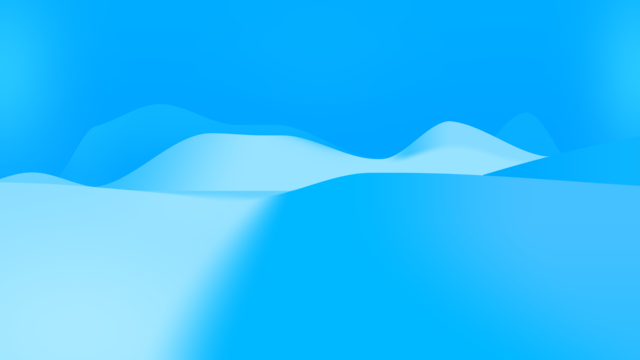
Give the GLSL for this background, as a Shadertoy shader.

```glsl
// Smooth blue dunes under a clear sky with a glow at either side.
// Each ridge is a height built from eased slopes and bells; the layers are
// painted back to front, with soft gradients for light and shade.

const vec3 SKY    = vec3(0.00, 0.645, 1.00);
const vec3 HAZE   = vec3(0.05, 0.71, 1.00);
const vec3 GLOW   = vec3(0.18, 0.80, 1.00);
const vec3 SHADE  = vec3(0.00, 0.72, 1.00);
const vec3 SLOPE  = vec3(0.20, 0.76, 1.00);
const vec3 SHEEN  = vec3(0.27, 0.755, 1.00);
const vec3 PALE   = vec3(0.52, 0.86, 1.00);
const vec3 BRIGHT = vec3(0.66, 0.915, 1.00);

// Eased change of height between a and b
float rise(float x, float a, float b, float height) {
    return height * smoothstep(a, b, x);
}

float bell(float x, float center, float width) {
    float d = (x - center) / width;
    return exp(-d * d);
}

// Round falloff, 1 at the center
float spot(vec2 p, vec2 center, vec2 radius) {
    vec2 d = (p - center) / radius;
    return exp(-dot(d, d));
}

// Coverage of everything below a ridge, with a smoothed edge
float below(float y, float ridge, float soft) {
    return smoothstep(-soft, soft, ridge - y);
}

// Ridge heights
float farRidge(float x) {
    return 0.50 + rise(x, 0.08, 0.15, 0.145) + rise(x, 0.13, 0.25, 0.066)
         - rise(x, 0.25, 0.37, 0.058) - rise(x, 0.43, 0.59, 0.09);
}

float middleRidge(float x) {
    return 0.48 + rise(x, 0.14, 0.33, 0.15) - rise(x, 0.33, 0.41, 0.006)
         - rise(x, 0.44, 0.59, 0.066) + rise(x, 0.595, 0.705, 0.106)
         - rise(x, 0.695, 0.865, 0.10);
}

float frontRidge(float x) {
    return 0.493 - rise(x, 0.0, 0.42, 0.045) + rise(x, 0.385, 0.58, 0.072)
         - rise(x, 0.62, 1.15, 0.045);
}

vec3 skyColor(vec2 p) {
    vec3 color = mix(SKY, vec3(0.0, 0.675, 1.0), smoothstep(0.6, 1.0, p.y));
    color = mix(color, HAZE, 0.35 * spot(p, vec2(0.5, 0.84), vec2(0.13, 0.16)));
    float sides = spot(p, vec2(0.0, 0.80), vec2(0.09, 0.24))
                + spot(p, vec2(1.0, 0.80), vec2(0.07, 0.24));
    return mix(color, GLOW, 0.85 * sides);
}

vec3 middleColor(vec2 p, float depth) {
    // Left flank turns from blue to pale toward the center
    float light = smoothstep(0.17, 0.40, p.x + 0.25 * (0.56 - p.y));
    vec3 color = mix(SLOPE, mix(PALE, BRIGHT, 0.55), light);
    float rim = bell(p.x, 0.49, 0.045) * exp(-max(depth, 0.0) / 0.012);
    color = mix(color, SLOPE, 0.7 * rim);

    // Right peak: shaded west face above a lit lower fold
    float fold = 0.54 + 0.052 * bell(p.x, 0.71, 0.08);
    float face = smoothstep(0.60, 0.64, p.x) * smoothstep(fold - 0.01, fold + 0.012, p.y);
    vec3 faceColor = mix(SLOPE, PALE, smoothstep(0.62, 0.71, p.x));
    return mix(color, faceColor, face);
}

vec3 frontColor(vec2 p) {
    // Shaded side with a broad sheen at the right
    float sheenEdge = 0.56 + 1.1 * pow(max(0.45 - p.y, 0.0), 2.0);
    float sheen = smoothstep(-0.03, 0.28, p.x - sheenEdge);
    vec3 shaded = mix(SHADE, SHEEN, sheen * mix(0.65, 1.0, smoothstep(0.0, 0.4, p.y)));

    // Lit side, brightest near the lower left
    vec3 lit = mix(PALE, BRIGHT, spot(p, vec2(0.12, 0.08), vec2(0.28, 0.32)));
    lit = mix(lit, BRIGHT, 0.5 * spot(p, vec2(0.32, 0.45), vec2(0.13, 0.12)));

    // The crest curves down and grows softer
    float lift = clamp(p.y / 0.45, 0.0, 1.0);
    float crest = 0.29 + 0.135 * pow(lift, 1.3);
    float blur = mix(0.075, 0.03, lift * lift);
    return mix(lit, shaded, smoothstep(-blur, blur, p.x - crest));
}

void mainImage(out vec4 fragColor, in vec2 fragCoord) {
    vec2 p = fragCoord / iResolution.xy;
    float edge = 0.9 / iResolution.y;
    vec3 sky = skyColor(p);
    vec3 color = sky;

    // Faint distant dunes
    float hump = 0.50 + 0.1875 * bell(p.x, 0.823, p.x < 0.823 ? 0.075 : 0.056);
    color = mix(color, HAZE, 0.6 * below(p.y, hump, edge));
    vec3 farColor = mix(SKY, HAZE, smoothstep(0.48, 0.70, p.y));
    farColor = mix(farColor, GLOW, 0.25 * bell(p.x, 0.12, 0.06));
    color = mix(color, farColor, below(p.y, farRidge(p.x), edge));

    // Pale middle dunes and the small mound at the left
    float ridge = middleRidge(p.x);
    color = mix(color, middleColor(p, ridge - p.y), below(p.y, ridge, edge));
    float mound = 0.47 + 0.051 * bell(p.x, 0.05, 0.075);
    color = mix(color, mix(SLOPE, PALE, 0.65), below(p.y, mound, edge));

    // Blue slope entering from the right
    float run = p.x - 0.755;
    float slope = 0.514 + 0.54 * run - 0.4 * run * run;
    vec3 slopeColor = mix(vec3(0.0, 0.67, 1.0), HAZE, smoothstep(0.8, 1.0, p.x));
    color = mix(color, slopeColor, below(p.y, slope, edge) * step(0.0, run));

    // Foreground, its crest melting into the pale dune near the bend
    float soft = edge + 0.012 * bell(p.x, 0.35, 0.06);
    color = mix(color, frontColor(p), below(p.y, frontRidge(p.x), soft));
    fragColor = vec4(color, 1.0);
}
```
